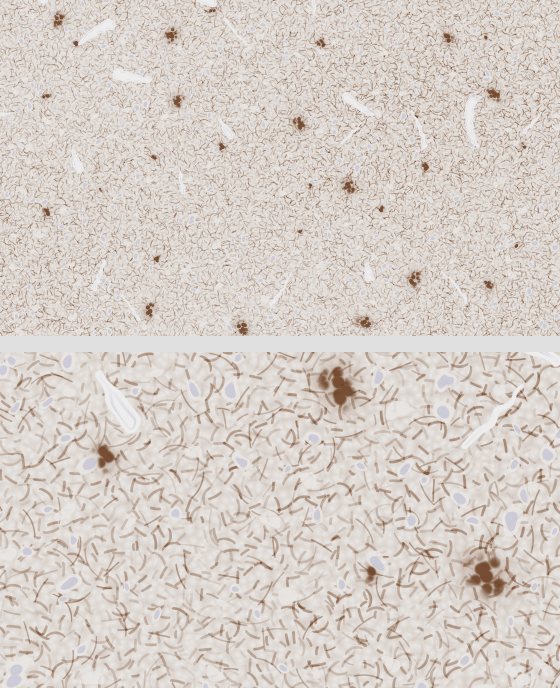
Top: the whole. Bottom: its middle third, enlarged.
Reproduce this texture procedurally as a Shadertoy shader.

```glsl
const vec3 PAPER = vec3(0.912, 0.902, 0.893);
const vec3 STAIN = vec3(0.57, 0.43, 0.33);
const vec3 DARK_BROWN = vec3(0.43, 0.26, 0.15);
const vec3 LUMEN = vec3(0.93, 0.93, 0.932);
const vec3 NUCLEUS = vec3(0.765, 0.765, 0.83);

// Repeats per canvas height
const float HAZE_SCALE = 120.0;
const float FINE_FIBRES = 90.0;
const float LONG_FIBRES = 46.0;
const float CELL_SCALE = 26.0;
const float CLUMP_SCALE = 85.0;
const float PLAQUE_SCALE = 5.0;
const float VESSEL_SCALE = 3.2;

const float HAZE_AMOUNT = 0.2;
const float FINE_AMOUNT = 0.56;
const float LONG_AMOUNT = 0.6;
const float TAU = 6.2832;

vec2 hash2(vec2 c) {
    vec3 q = fract(c.xyx * vec3(0.1031, 0.103, 0.0973));
    q += dot(q, q.yzx + 33.33);
    return fract((q.xx + q.yz) * q.zy);
}

vec2 turn(vec2 v, float angle) {
    float c = cos(angle), s = sin(angle);
    return vec2(c * v.x + s * v.y, c * v.y - s * v.x);
}

float inside(float d, float blur) {
    return 1.0 - smoothstep(-blur, blur, d);
}

// Distance to the nearest scattered point
float cellular(vec2 p) {
    float nearest = 2.0;
    for (int k = 0; k < 9; k++) {
        vec2 cell = floor(p) + vec2(k % 3 - 1, k / 3 - 1);
        nearest = min(nearest, length(p - cell - hash2(cell + 7.0)));
    }
    return nearest;
}

// Short bent threads in every direction
float fibres(vec2 p, float halfWidth, float blur) {
    float sum = 0.0;
    for (int k = 0; k < 9; k++) {
        vec2 cell = floor(p) + vec2(k % 3 - 1, k / 3 - 1);
        vec2 shape = hash2(cell + 211.0);
        vec2 q = turn(p - cell - hash2(cell + 53.0), TAU * shape.x);
        q.y += (shape.y - 0.5) * q.x * q.x;
        float halfLength = mix(0.2, 0.75, shape.y);
        q.x -= clamp(q.x, -halfLength, halfLength);
        float strength = hash2(cell + 397.0).x;
        sum += strength * inside(length(q) - halfWidth, blur);
    }
    return sum;
}

// Pale cell bodies in x, bluish nuclei in y
vec2 cellBodies(vec2 p, float blur) {
    vec2 cover = vec2(0.0);
    for (int k = 0; k < 9; k++) {
        vec2 cell = floor(p) + vec2(k % 3 - 1, k / 3 - 1);
        vec2 kind = hash2(cell + 131.0);
        vec2 q = turn(p - cell - hash2(cell + 19.0), TAU * kind.x);
        float radius = mix(0.13, 0.31, kind.y * kind.y);
        float d = length(q * vec2(0.8, 1.25)) - radius;
        float present = step(kind.x, 0.6);
        float blue = step(kind.x, 0.36);
        cover.x = max(cover.x, present * inside(d, blur));
        cover.y = max(cover.y, blue * inside(d + 0.4 * radius, blur));
    }
    return cover;
}

// Soft density of the brown deposits
float plaques(vec2 p) {
    float density = 0.0;
    for (int k = 0; k < 9; k++) {
        vec2 cell = floor(p) + vec2(k % 3 - 1, k / 3 - 1);
        vec2 kind = hash2(cell + 83.0);
        vec2 q = p - cell - 0.1 - 0.8 * hash2(cell + 29.0);
        q = turn(q, TAU * kind.x) * vec2(0.85, 1.15);
        float radius = mix(0.035, 0.125, kind.y);
        float present = step(0.15, kind.x);
        density = max(density, present * exp(-dot(q, q) / (radius * radius)));
    }
    return density;
}

// Signed distance to tapered, bent vessels
float vessels(vec2 p) {
    float nearest = 1.0;
    for (int k = 0; k < 9; k++) {
        vec2 cell = floor(p) + vec2(k % 3 - 1, k / 3 - 1);
        vec2 kind = hash2(cell + 167.0);
        vec2 q = turn(p - cell - hash2(cell + 61.0), TAU * kind.x);
        q.y += (kind.y - 0.5) * 2.0 * q.x * q.x;
        float halfLength = mix(0.05, 0.2, kind.y);
        float along = clamp(q.x / halfLength, -1.0, 1.0);
        float width = mix(0.014, 0.05, pow(hash2(cell + 311.0).x, 2.0));
        q.x -= along * halfLength;
        nearest = min(nearest, length(q) - width * (0.8 + 0.35 * along));
    }
    return nearest;
}

void mainImage(out vec4 fragColor, in vec2 fragCoord) {
    vec2 p = fragCoord / iResolution.y;
    float blur = 0.7 / iResolution.y;
    vec2 ripple = sin(p.yx * 190.0 + 2.0 * sin(p * 83.0));

    // Thread felt with slow changes of density
    float region = 1.0 + 0.09 * sin(p.x * 3.1 + 2.0 * p.y + 2.4) + 0.07 * sin(p.y * 7.0 - p.x * 2.3);
    float stain = HAZE_AMOUNT * cellular(p * HAZE_SCALE);
    stain += FINE_AMOUNT * fibres(p * FINE_FIBRES, 0.12, blur * FINE_FIBRES);
    stain += LONG_AMOUNT * fibres(p * LONG_FIBRES + 40.0, 0.035, blur * LONG_FIBRES);
    stain *= region;

    // Cell bodies push the threads aside
    vec2 bodies = cellBodies(p * CELL_SCALE + 0.05 * ripple, blur * CELL_SCALE);
    stain *= 1.0 - 0.85 * bodies.x;

    // Granular deposits with a brown halo
    float density = plaques((p + 0.0025 * ripple) * PLAQUE_SCALE);
    float clump = 1.0 - smoothstep(0.25, 0.8, cellular(p * CLUMP_SCALE));
    float deposit = smoothstep(0.4, 0.95, density * (0.45 + 0.8 * clump));
    stain += 0.35 * density;

    vec3 color = mix(PAPER, STAIN, min(stain, 1.15));
    color = mix(color, NUCLEUS, 0.75 * bodies.y);
    color = mix(color, DARK_BROWN, 0.9 * deposit);

    // Clear vessels with a faint inner wall
    float d = vessels(p * VESSEL_SCALE + 0.006 * ripple);
    float wall = inside(abs(d + 0.016) - 0.003, blur * VESSEL_SCALE);
    vec3 vessel = mix(LUMEN, NUCLEUS, wall * (0.3 + 0.2 * ripple.x));
    color = mix(color, vessel, inside(d, 1.3 * blur * VESSEL_SCALE));

    fragColor = vec4(color, 1.0);
}
```
